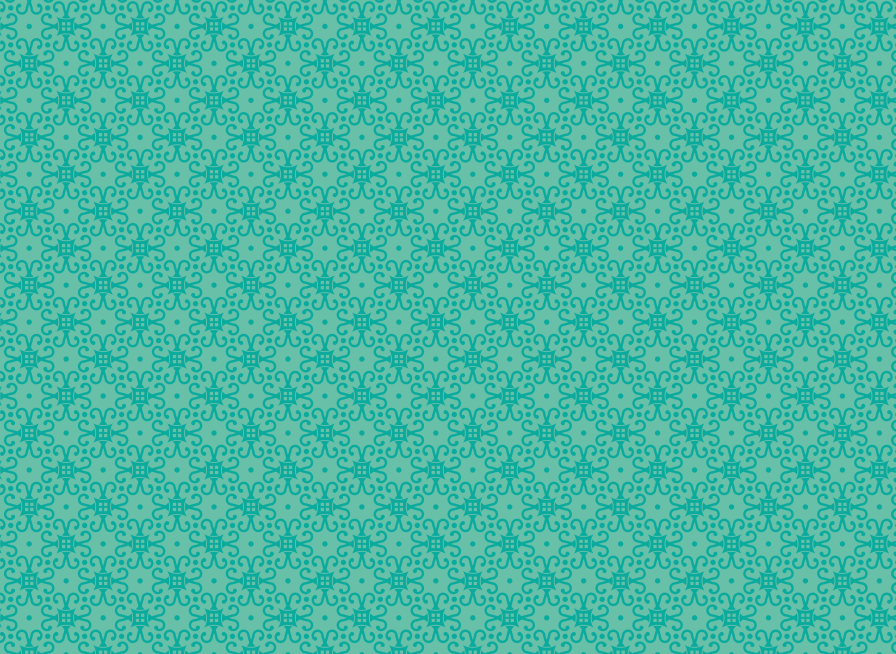
Reproduce this pattern procedurally as a WebGL 1 fragment shader.

```glsl
precision highp float;
// Teal damask of scrolled crosses in a checkerboard, with dots between them.

uniform vec2 u_resolution;

const vec3 GROUND = vec3(0.408, 0.752, 0.664);
const vec3 INK = vec3(0.040, 0.667, 0.616);

const float CELLS_ACROSS = 12.12;             // square cells over the width
const float CELL = 95.0;                      // design units per cell
const vec2 OFFSET = vec2(-0.165, 0.066);      // cell shift from canvas center

const float STROKE = 1.55;                    // half width of the scrolls
const vec2 CURL_CENTER = vec2(9.4, 24.7);
const float CURL_RADIUS = 6.2;
const float CURL_AXIS = 1.13;                 // direction of the arc's middle
const float CURL_HALF_ANGLE = 2.0;
const vec2 CURL_TIP = vec2(12.6, 20.7);
const float TIP_RADIUS = 2.6;
const float CORE_SIDE = 9.0;                  // core half size at mid side
const float CORE_FLARE = 0.0224;              // how much its corners reach out
const float CORE_GAP = 1.2;                   // light line around the core
const float PANE_OFFSET = 3.3;
const float PANE_SIZE = 2.1;
const float DOT_RADIUS = 3.4;

float segment(vec2 p, vec2 a, vec2 b) {
  vec2 ab = b - a;
  float t = clamp(dot(p - a, ab) / dot(ab, ab), 0.0, 1.0);
  return length(p - a - ab * t);
}

// Arc symmetric about the direction given by axisAngle.
float arc(vec2 p, float axisAngle, float halfAngle, float radius) {
  vec2 axis = vec2(cos(axisAngle), sin(axisAngle));
  vec2 q = vec2(abs(p.x * axis.y - p.y * axis.x), dot(p, axis));
  vec2 end = vec2(sin(halfAngle), cos(halfAngle));
  bool beyondEnd = end.y * q.x > end.x * q.y;
  return beyondEnd ? length(q - end * radius) : abs(length(q) - radius);
}

// Position relative to the nearest point of a square lattice.
vec2 repeatCell(vec2 p, float size) {
  return p - size * floor(p / size + 0.5);
}

float scroll(vec2 q) {
  float curl = arc(q - CURL_CENTER, CURL_AXIS, CURL_HALF_ANGLE, CURL_RADIUS);
  float stem = segment(q, vec2(0.8, 16.0), CURL_CENTER - vec2(CURL_RADIUS, 0.0));
  float tip = length(q - CURL_TIP) - TIP_RADIUS;
  return min(min(curl, stem) - STROKE, tip);
}

float motif(vec2 p) {
  // Fold eight ways so that one half arm points up.
  vec2 q = abs(p);
  q = vec2(min(q.x, q.y), max(q.x, q.y));

  // Concave core with four light panes.
  float side = q.y - CORE_SIDE - CORE_FLARE * q.x * q.x;
  float core = max(side, q.y - 13.0);
  vec2 pane = abs(q - PANE_OFFSET) - PANE_SIZE;
  core = max(core, -max(pane.x, pane.y));

  // Fan that narrows from the core into the scroll stems.
  float taper = clamp((19.0 - q.y) / 9.0, 0.0, 1.0);
  float fan = max(q.x - 1.3 - 5.4 * taper * taper, q.y - 20.0);
  fan = max(fan, CORE_GAP - side);

  return min(min(core, fan), scroll(q));
}

float pattern(vec2 p) {
  float d = min(motif(repeatCell(p, CELL)), motif(repeatCell(p - 0.5 * CELL, CELL)));

  // Dots midway between neighbors, and one in the middle of each gap.
  float between = length(repeatCell(p - 0.25 * CELL, 0.5 * CELL));
  vec2 gap = p - vec2(0.5 * CELL, 0.0);
  float middle = min(length(repeatCell(gap, CELL)), length(repeatCell(gap - 0.5 * CELL, CELL)));
  return min(d, min(between, middle) - DOT_RADIUS);
}

void main() {
  float pixel = CELL * CELLS_ACROSS / u_resolution.x;
  vec2 p = (gl_FragCoord.xy - 0.5 * u_resolution) * pixel - OFFSET * CELL;

  // Average a 3 by 3 grid of samples to keep the thin lines crisp.
  float coverage = 0.0;
  for (int j = -1; j <= 1; j++) {
    for (int i = -1; i <= 1; i++) {
      float d = pattern(p + vec2(float(i), float(j)) * pixel / 3.0);
      coverage += clamp(0.5 - 2.5 * d / pixel, 0.0, 1.0);
    }
  }
  gl_FragColor = vec4(mix(GROUND, INK, coverage / 9.0), 1.0);
}
```
